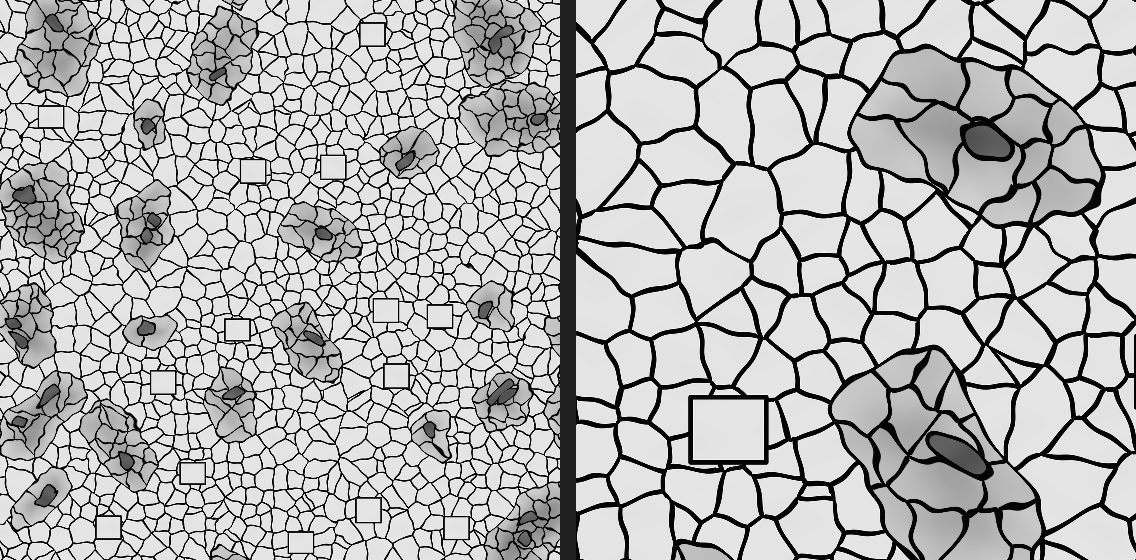
Left: the whole. Right: its middle third, enlarged.
This pattern is drawn by a Shadertoy shader. Its source:

```glsl
const float MESH = 39.0;       // mesh sites per canvas height
const float COLONY = 6.0;      // stained-cell slots per canvas height
const float BOXES = 8.0;       // square-tile slots per canvas height
const float INK_HALF = 0.0014; // half width of the ink lines

const vec3 PAPER = vec3(0.893);
const vec3 HALO = vec3(0.965);
const vec3 INK = vec3(0.015);

struct Tissue { float edge; float core; float nucleus; };

vec2 hash2(vec2 p) {
    vec3 q = fract(p.xyx * vec3(0.1031, 0.1030, 0.0973));
    q += dot(q, q.yzx + 33.33);
    return fract((q.xx + q.yz) * q.zy);
}

vec2 spin(vec2 v, float angle) {
    float c = cos(angle), s = sin(angle);
    return vec2(c * v.x + s * v.y, c * v.y - s * v.x);
}

float ellipse(vec2 v, vec2 radii) {
    float k = length(v / radii);
    return k * (k - 1.0) / (length(v / (radii * radii)) + 1e-4);
}

float box(vec2 v, vec2 halfSize) {
    vec2 d = abs(v) - halfSize;
    return length(max(d, 0.0)) + min(max(d.x, d.y), 0.0);
}

// Scattered stained cells: outline, depth of stain and nuclei
Tissue tissue(vec2 uv) {
    vec2 p = uv * COLONY;
    p += 0.07 * sin(p.yx * 5.0 + 1.0) + 0.03 * sin(p.yx * 13.0 + 2.0 * p);
    p += 0.009 * sin(p.yx * 43.0);
    Tissue t = Tissue(1.0, 0.0, 1.0);
    vec2 base = floor(p - 0.5);
    for (int i = 0; i < 4; i++) {
        vec2 id = base + vec2(i & 1, i >> 1);
        vec2 pick = hash2(id + 7.0);
        if (pick.x > 0.52) continue;
        vec2 shape = hash2(id + 31.0);
        float radius = mix(0.2, 0.5, shape.x);
        vec2 v = spin(p - id - 0.5 - 0.5 * (hash2(id + 3.0) - 0.5), 6.283 * pick.y);
        float d = ellipse(v, radius * vec2(1.25, 0.8));
        t.edge = min(t.edge, d);
        if (d > 0.0) continue;
        t.core = max(t.core, mix(0.4, 1.0, shape.y) * smoothstep(0.0, -0.3, d));
        for (int j = 0; j < 2; j++) {
            if (j == 1 && shape.y < 0.45) continue;
            vec2 h = hash2(id + 50.0 + 9.0 * float(j));
            vec2 offset = radius * (h - 0.5) * vec2(1.1, 0.7);
            vec2 radii = vec2(0.09, 0.064) * mix(0.8, 1.15, h.x);
            t.nucleus = min(t.nucleus, ellipse(spin(v - offset, 6.283 * h.y), radii));
        }
    }
    t.edge /= COLONY;
    t.nucleus /= COLONY;
    return t;
}

// Weighted cellular mesh using only sites on one side of the tissue outline
// Returns the distance to the nearest border and a random value per cell
vec2 mesh(vec2 uv, bool inside) {
    vec2 p = uv * MESH, firstSite = vec2(0.0), secondSite = vec2(1.0);
    float first = 90.0, second = 99.0, tint = 0.5;
    for (int i = 0; i < 25; i++) {
        vec2 id = floor(p) + vec2(i % 5, i / 5) - 2.0;
        vec2 h = hash2(id + 11.0), extra = hash2(id + 90.0);
        float sparse = 0.22 + 0.2 * sin(id.x * 0.27 + 2.0 * sin(id.y * 0.21));
        if (extra.x < sparse) continue;
        vec2 site = id + 0.5 + 0.82 * (h - 0.5);
        float d = dot(p - site, p - site) - 0.35 * extra.y * extra.y;
        if (d > second) continue;
        if ((tissue(site / MESH).edge < 0.0) != inside) continue;
        if (d < first) {
            second = first; secondSite = firstSite;
            first = d; firstSite = site; tint = h.x;
        } else {
            second = d; secondSite = site;
        }
    }
    float gap = max(distance(firstSite, secondSite), 0.01);
    return vec2((second - first) / (2.0 * gap * MESH), tint);
}

// Sparse axis-aligned square tiles on clear ground
float tiles(vec2 uv) {
    vec2 id = floor(uv * BOXES), h = hash2(id + 140.0);
    vec2 centre = (id + 0.5 + 0.55 * (h - 0.5)) / BOXES;
    bool blank = hash2(id + 170.0).x > 0.36 || tissue(centre).edge < 0.035;
    return blank ? 1.0 : box(uv - centre, vec2(0.0225, mix(0.019, 0.0225, h.y)));
}

void mainImage(out vec4 fragColor, in vec2 fragCoord) {
    float px = 1.0 / iResolution.y;
    vec2 uv = fragCoord * px;
    Tissue t = tissue(uv);
    bool inside = t.edge < 0.0;

    // Ragged borders, rougher in tissue and in a few tangled spots
    float tangle = smoothstep(0.75, 1.0, sin(uv.x * 31.0 + 2.0 * sin(uv.y * 17.0)) * sin(uv.y * 27.0));
    float rough = inside ? 0.0021 : mix(0.0009, 0.0028, tangle);
    vec2 wobbled = uv + rough * sin(uv.yx * 235.0 + 2.0 * sin(uv * 97.0));
    vec2 cell = mesh(wobbled, inside);

    // Collect all line distances
    float tile = tiles(uv);
    bool hidden = tile < 0.0 || t.nucleus < 0.0;
    float line = hidden ? 1.0 : cell.x;
    line = min(line, min(abs(tile), min(abs(t.edge), abs(t.nucleus))));

    // Stain with soft mottling, then nuclei, halo and ink
    float mottle = sin(uv.x * 71.0 + 2.0 * sin(uv.y * 53.0)) * sin(uv.y * 83.0 + sin(uv.x * 61.0));
    float stain = 0.77 - 0.22 * t.core + 0.07 * (cell.y - 0.5) + 0.025 * mottle;
    vec3 color = mix(PAPER + 0.006 * mottle, vec3(stain), smoothstep(px, -px, t.edge));
    color = mix(color, vec3(0.37 + 0.06 * mottle), smoothstep(px, -px, t.nucleus));
    float halo = 1.0 - smoothstep(INK_HALF + 0.3 * px, INK_HALF + 0.9 * px, line);
    color = mix(color, HALO, inside ? 0.0 : halo);
    float ink = 1.0 - smoothstep(INK_HALF - 0.4 * px, INK_HALF + 0.4 * px, line);
    fragColor = vec4(mix(color, INK, ink), 1.0);
}
```
